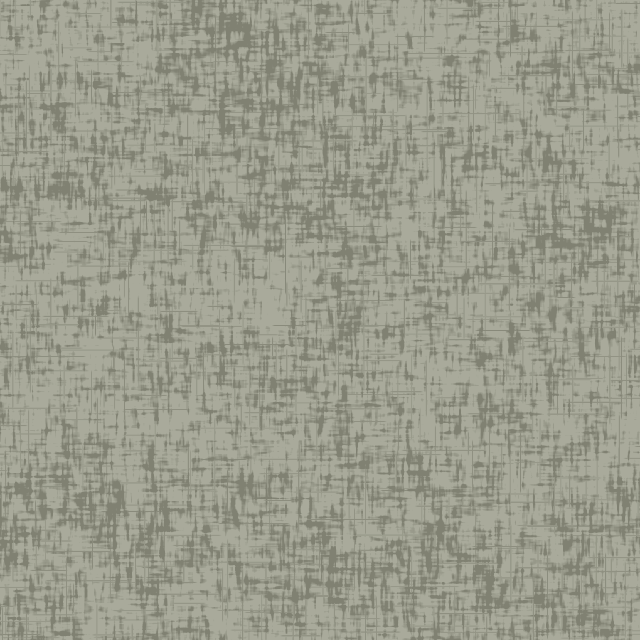
Write a WebGL 1 fragment shader that draws this texture.

```glsl
precision highp float;
// Worn linen in two grey-green tones: faint cloudy wear is added to thin warp
// and weft streaks and cut by pale scratches, then toned in two steps to ink.
// Fine dark threads, one per staggered cell, run across the cloth.

uniform vec2 u_resolution;

const vec3 CLOTH_COLOR = vec3(0.662, 0.668, 0.608);
const vec3 INK_COLOR = vec3(0.502, 0.506, 0.448);

const float CLOUD_SCALE = 9.0;                  // wear patches per canvas
const float GRAIN_SCALE = 120.0;                // small blots per canvas
const vec2 STREAK_SCALE = vec2(235.0, 36.0);    // across, along the streak
const vec2 FIBRE_SCALE = vec2(380.0, 75.0);
const vec2 SCRATCH_SCALE = vec2(270.0, 15.0);
const float CLOUD_WEIGHT = 0.42;
const float WARP_WEIGHT = 1.3;
const float WEFT_WEIGHT = 1.0;
const float CROSSING_WEIGHT = 0.4;              // share of the weaker direction
const float GRAIN_WEIGHT = 0.38;
const float SCRATCH_WEIGHT = 0.17;
const float FIELD_BIAS = -0.01;

const vec2 HALFTONE_RANGE = vec2(-0.10, 0.12);  // field values that start and fill
const vec2 SOLID_RANGE = vec2(0.09, 0.32);
const float HALFTONE_SHARE = 0.4;
const vec2 SCRATCH_RANGE = vec2(0.6, 0.85);

const int THREAD_LAYERS = 2;
const vec2 THREAD_CELLS = vec2(6.0, 40.0);      // along, across the thread
const float THREAD_CHANCE = 0.65;
const float THREAD_WIDTH = 0.0014;
const float THREAD_FADE = 0.006;

float hash(vec2 p) {
  vec3 q = fract(vec3(p.xyx) * 0.1031);
  q += dot(q, q.yzx + 33.33);
  return fract((q.x + q.y) * q.z);
}

float valueNoise(vec2 p) {
  vec2 cell = floor(p);
  vec2 f = fract(p);
  f = f * f * (3.0 - 2.0 * f);
  float low = mix(hash(cell), hash(cell + vec2(1.0, 0.0)), f.x);
  float high = mix(hash(cell + vec2(0.0, 1.0)), hash(cell + 1.0), f.x);
  return mix(low, high, f.y);
}

// Noise along one column, shifted so that neighbours do not line up.
float columnNoise(float column, float y) {
  y += 20.0 * hash(vec2(column, 71.0));
  float row = floor(y);
  float f = smoothstep(0.0, 1.0, y - row);
  return mix(hash(vec2(column, row)), hash(vec2(column, row + 1.0)), f);
}

float streakNoise(vec2 p) {
  float column = floor(p.x);
  float f = smoothstep(0.0, 1.0, p.x - column);
  return mix(columnNoise(column, p.y), columnNoise(column + 1.0, p.y), f);
}

// Streaks run along y; centred on zero.
float weaveStreaks(vec2 p, float seed) {
  float broad = streakNoise(p * STREAK_SCALE + seed);
  float fine = streakNoise(p * FIBRE_SCALE + seed + 37.0);
  return 0.62 * broad + 0.38 * fine - 0.5;
}

// Long pale cuts along y.
float scratches(vec2 p, float seed) {
  return smoothstep(SCRATCH_RANGE.x, SCRATCH_RANGE.y, streakNoise(p * SCRATCH_SCALE + seed));
}

float wearClouds(vec2 p) {
  float sum = 0.0;
  float weight = 0.5;
  for (int i = 0; i < 3; i++) {
    sum += weight * (valueNoise(p * CLOUD_SCALE + 19.0 * float(i)) - 0.5);
    p *= 2.2;
    weight *= 0.9;
  }
  return sum;
}

// Threads run along x, each kept inside its own cell.
float threads(vec2 p, float seed, float pixel) {
  float cover = 0.0;
  for (int i = 0; i < THREAD_LAYERS; i++) {
    vec2 q = p * THREAD_CELLS + float(i) * vec2(0.37, 0.53);
    float layerSeed = seed + 61.0 * float(i);
    float row = floor(q.y);
    q.x += hash(vec2(row, layerSeed + 3.0));
    vec2 id = vec2(floor(q.x), row) + layerSeed;
    vec2 local = fract(q);
    float halfLength = mix(0.1, 0.42, hash(id + 11.0));
    float center = mix(halfLength, 1.0 - halfLength, hash(id + 23.0));
    float middle = mix(0.1, 0.9, hash(id + 31.0));
    float across = abs(local.y - middle) / THREAD_CELLS.y;
    float along = (halfLength - abs(local.x - center)) / THREAD_CELLS.x;
    float line = clamp((0.5 * (THREAD_WIDTH + pixel) - across) / pixel, 0.0, 1.0);
    line *= min(1.0, THREAD_WIDTH / pixel) * smoothstep(0.0, THREAD_FADE, along);
    float strength = mix(0.5, 1.0, hash(id + 47.0)) * step(hash(id + 53.0), THREAD_CHANCE);
    cover = max(cover, line * strength);
  }
  return cover;
}

void main() {
  float side = min(u_resolution.x, u_resolution.y);
  vec2 p = gl_FragCoord.xy / side;
  float pixel = 1.0 / side;

  // Wear and weave: the stronger direction leads, so streaks stay thin
  float warp = WARP_WEIGHT * weaveStreaks(p, 5.0);
  float weft = WEFT_WEIGHT * weaveStreaks(p.yx, 131.0);
  float weave = max(warp, weft) + CROSSING_WEIGHT * min(warp, weft);
  float grain = GRAIN_WEIGHT * (valueNoise(p * GRAIN_SCALE) - 0.5);
  float cuts = SCRATCH_WEIGHT * (scratches(p, 83.0) + scratches(p.yx, 307.0));
  float field = weave + grain + CLOUD_WEIGHT * wearClouds(p) - cuts + FIELD_BIAS;
  float halftone = smoothstep(HALFTONE_RANGE.x, HALFTONE_RANGE.y, field);
  float solid = smoothstep(SOLID_RANGE.x, SOLID_RANGE.y, field);
  float ink = mix(solid, halftone, HALFTONE_SHARE);

  // Loose dark threads in both directions
  float thread = max(threads(p, 7.0, pixel), threads(p.yx, 211.0, pixel));
  ink = max(ink, thread);

  gl_FragColor = vec4(mix(CLOTH_COLOR, INK_COLOR, ink), 1.0);
}
```
